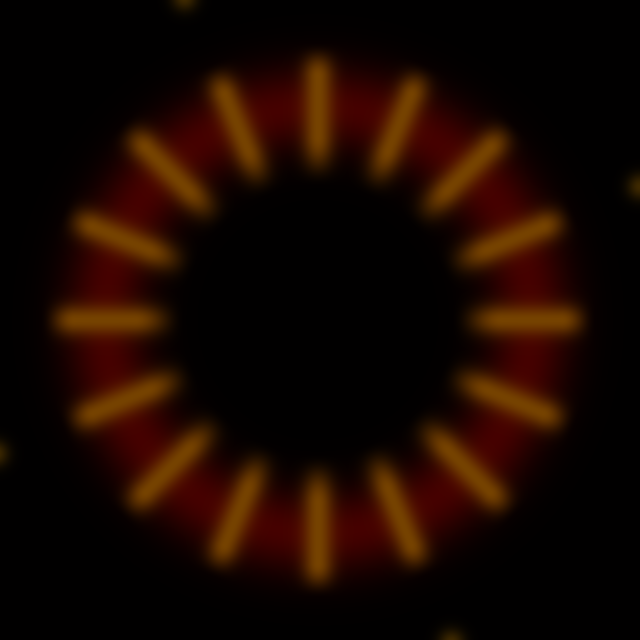
Reproduce this background procedurally as a WebGL 2 fragment shader.

```glsl
#version 300 es
precision highp float;
// Soft amber spokes radiating over a dark red glowing ring on black.

uniform vec2 u_resolution;
out vec4 outColor;

const float TAU = 6.2831853;

const vec2 CENTER = vec2(0.497, 0.5);
const vec3 BACKGROUND = vec3(0.004, 0.0, 0.0);
const vec3 RING_COLOR = vec3(0.27, 0.005, 0.0);
const vec3 SPOKE_COLOR = vec3(0.46, 0.26, 0.0);
const vec3 SPARK_COLOR = vec3(0.24, 0.16, 0.0);

const float RING_RADIUS = 0.333;
const float RING_SPREAD = 0.046;

const float SPOKE_COUNT = 16.0;
const float SPOKE_SPREAD = 0.0165;
const vec2 SPOKE_INNER_FADE = vec2(0.208, 0.288);
const vec2 SPOKE_OUTER_FADE = vec2(0.380, 0.434);

const float SPARK_COUNT = 4.0;
const float SPARK_RADIUS = 0.545;
const float SPARK_SPREAD = 0.014;

float gaussian(float x, float spread) {
    float t = x / spread;
    return exp(-0.5 * t * t);
}

// Folds the plane into one sector whose axis is +x.
vec2 foldSector(vec2 p, float count, float phase) {
    float sector = TAU / count;
    float angle = atan(p.y, p.x) - phase;
    angle -= sector * floor(angle / sector + 0.5);
    return length(p) * vec2(cos(angle), sin(angle));
}

float spokeMask(vec2 p) {
    vec2 q = foldSector(p, SPOKE_COUNT, 0.0);
    float inner = smoothstep(SPOKE_INNER_FADE.x, SPOKE_INNER_FADE.y, q.x);
    float outer = 1.0 - smoothstep(SPOKE_OUTER_FADE.x, SPOKE_OUTER_FADE.y, q.x);
    return gaussian(q.y, SPOKE_SPREAD) * inner * outer;
}

// Faint sparks just at the canvas border, one per side.
float sparkMask(vec2 p) {
    vec2 q = foldSector(p, SPARK_COUNT, TAU / SPOKE_COUNT);
    return gaussian(length(q - vec2(SPARK_RADIUS, 0.0)), SPARK_SPREAD);
}

void main() {
    vec2 uv = (gl_FragCoord.xy - 0.5 * u_resolution)
            / min(u_resolution.x, u_resolution.y) + 0.5;
    vec2 p = uv - CENTER;

    // Glow first, then the spokes over it.
    float ring = gaussian(length(p) - RING_RADIUS, RING_SPREAD);
    vec3 color = mix(BACKGROUND, RING_COLOR, ring);
    color = mix(color, SPOKE_COLOR, spokeMask(p));
    color += SPARK_COLOR * sparkMask(p);

    outColor = vec4(color, 1.0);
}
```
